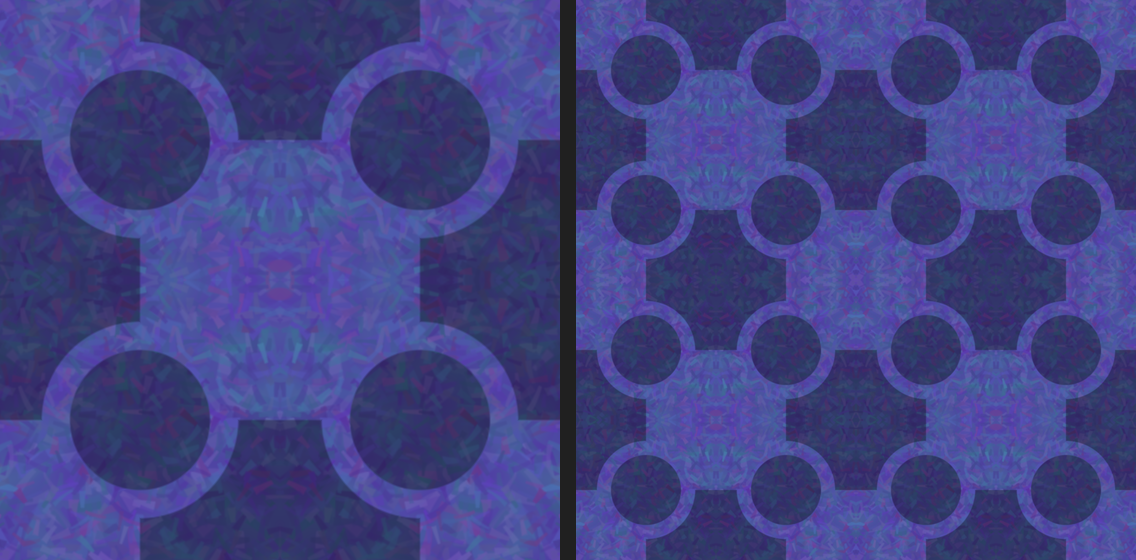
Left, the tile; right, the same tile 2 across and 2 down.
This pattern is drawn by a Shadertoy shader. Its source:

```glsl
vec3 hash3(vec2 p) {
    vec3 q = fract(p.xyx * vec3(0.1031, 0.1030, 0.0973));
    q += dot(q, q.yxz + 33.33);
    return fract((q.xxy + q.yzz) * q.zyx);
}

float gradientNoise(vec2 p) {
    vec2 cell = floor(p), f = p - cell;
    vec2 w = f * f * f * (f * (f * 6.0 - 15.0) + 10.0);
    vec4 g;
    for (int i = 0; i < 4; i++) {
        vec2 corner = vec2(i & 1, i >> 1);
        float angle = 6.2832 * hash3(cell + corner + 71.0).x;
        g[i] = dot(vec2(cos(angle), sin(angle)), f - corner);
    }
    return mix(mix(g.x, g.y, w.x), mix(g.z, g.w, w.x), w.y);
}

vec3 dabColour(vec3 h) {
    vec3 c = mix(vec3(0.26, 0.41, 0.63), vec3(0.33, 0.22, 0.66), h.x);
    c = mix(c, vec3(0.46, 0.25, 0.58), 0.8 * step(0.91, h.y));
    c = mix(c, vec3(0.24, 0.46, 0.58), 0.7 * step(h.y, 0.07));
    c = mix(c, vec3(0.39, 0.36, 0.62), 0.7 * step(0.80, h.z));
    return c * (0.87 + 0.26 * fract(h.z * 7.0));
}

// Overlapping rounded brush strokes, three layers from coarse to fine
vec3 paint(vec2 p, float pixel) {
    float drift = gradientNoise(p * 13.0);
    vec3 colour = mix(vec3(0.29, 0.36, 0.62), vec3(0.31, 0.26, 0.64), 0.5 + 1.3 * drift);
    for (int layer = 0; layer < 3; layer++) {
        float scale = 22.0 + 9.0 * float(layer);
        vec2 g = p * scale, cell = floor(g);
        float soft = max(0.07, 1.5 * pixel * scale);
        for (int j = -1; j <= 1; j++)
        for (int i = -1; i <= 1; i++) {
            vec2 id = cell + vec2(i, j);
            vec2 seed = id + 131.0 * float(layer + 1);
            vec3 place = hash3(seed), look = hash3(seed + 57.3);
            float angle = 6.2832 * place.z;
            vec2 along = vec2(cos(angle), sin(angle));
            vec2 d = g - id - 0.1 - 0.8 * place.xy;
            vec2 r = vec2(dot(d, along), dot(d, vec2(-along.y, along.x)));
            r.y += 0.25 * (look.x - 0.5) * r.x * r.x;
            float halfLength = 0.45 + 0.40 * look.x;
            float halfWidth = (0.12 + 0.12 * look.y) * (1.0 - 0.3 * r.x / halfLength);
            vec2 outside = abs(r) - vec2(halfLength, halfWidth) + 0.07;
            float edge = length(max(outside, 0.0)) + min(max(outside.x, outside.y), 0.0) - 0.07;
            float cover = 1.0 - smoothstep(-soft, soft, edge);
            vec3 tint = dabColour(hash3(seed + 19.7)) + drift * vec3(0.03, -0.07, 0.02);
            colour = mix(colour, tint, cover * (0.40 + 0.40 * look.z));
        }
    }
    return colour;
}

void mainImage(out vec4 fragColor, in vec2 fragCoord) {
    vec2 p = fragCoord / iResolution.xy;
    float pixel = 1.0 / min(iResolution.x, iResolution.y);
    vec2 mirrored = abs(p - 0.5);
    vec2 a = mirrored - 0.25;
    float radius = length(a);
    float soft = max(0.0025, pixel);

    // Mirrored ground, with a rosy pair of ovals at the centre
    vec3 ground = paint(mirrored, pixel);
    float rose = length((mirrored - vec2(0.0, 0.025)) / vec2(0.026, 0.013));
    ground = mix(ground, vec3(0.43, 0.24, 0.58), 0.65 * (1.0 - smoothstep(0.65, 1.1, rose)));

    // Discs carry the same unmirrored paint in every quadrant
    float disc = 1.0 - smoothstep(-soft, soft, radius - 0.125);
    vec3 colour = mix(ground, paint(mod(p, 0.5) + 5.0, pixel), disc);

    // Light checks joined with rings, minus the discs
    float check = -sign(a.x * a.y) * min(abs(a.x), abs(a.y));
    float shape = max(min(check, radius - 0.1755), 0.125 - radius);
    float light = 1.0 - smoothstep(-soft, soft, shape);
    fragColor = vec4(colour * mix(0.66, 1.0, light), 1.0);
}
```
